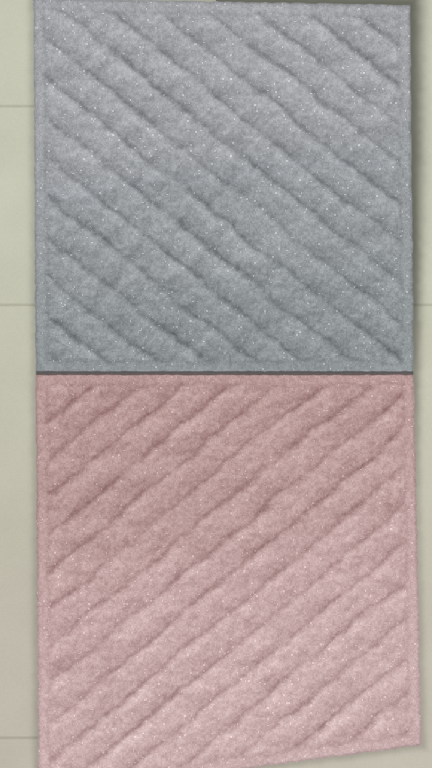
This texture is drawn by a Shadertoy shader. Its source:

```glsl
// Two rough stone slabs, grey above rose, lying on a pale tiled floor.
// Slanted grooves come from a repeated signed offset bent by value noise;
// slope-lit noise gives the stone relief, and hashed cells give grain and glints.

const float SEAM_Y = 0.914;    // height of the joint, in canvas widths
const float RIM_WIDTH = 0.027; // flat border around the grooved field

float hash21(vec2 p) {
    vec3 q = fract(vec3(p.xyx) * 0.1031);
    q += dot(q, q.yzx + 33.33);
    return fract((q.x + q.y) * q.z);
}

float valueNoise(vec2 p) {
    vec2 cell = floor(p), f = fract(p);
    f = f * f * (3.0 - 2.0 * f);
    float low = mix(hash21(cell), hash21(cell + vec2(1, 0)), f.x);
    float high = mix(hash21(cell + vec2(0, 1)), hash21(cell + vec2(1, 1)), f.x);
    return mix(low, high, f.y);
}

float fbm(vec2 p) {
    float sum = 0.0, weight = 0.5;
    for (int i = 0; i < 4; i++) {
        sum += weight * valueNoise(p);
        p = mat2(1.6, 1.2, -1.2, 1.6) * p + 7.3;
        weight *= 0.5;
    }
    return sum;
}

float bell(float x, float width) {
    return exp(-x * x / (width * width));
}

// Slope of the rough surface towards a light from above.
float relief(vec2 p, float scale) {
    vec2 toLight = vec2(-0.10, 0.25);
    return fbm(p * scale) - fbm(p * scale + toLight);
}

// Dark crease with a lit lip below it; offset is the line's height at x = 0.
float grooveTone(vec2 p, float slope, float offset, float spacing) {
    float bend = (fbm(p * 14.0) - 0.47) * 0.030 + (valueNoise(p * 60.0) - 0.5) * 0.007;
    float d = fract((p.y - slope * p.x - offset + bend) / spacing + 0.5) - 0.5;
    float depth = 0.45 + 0.8 * valueNoise(p * 13.0 + 4.0);
    return depth * (0.035 * bell(d + 0.24, 0.17) - 0.095 * bell(d, 0.085)
                    - 0.030 * bell(d - 0.14, 0.15));
}

// Fine grain plus sparse bright flecks.
float grain(vec2 p, float glintAmount) {
    float fine = hash21(floor(p * 290.0)) - 0.5;
    float soft = valueNoise(p * 150.0) - 0.5;
    float glint = smoothstep(0.975, 1.0, hash21(floor(p * 270.0) + 51.0));
    return 0.055 * fine + 0.06 * soft + glintAmount * glint;
}

// Horizontal tile joint.
float jointLine(float y, float height, float aa) {
    return 1.0 - smoothstep(0.001, 0.003 + aa, abs(y - height));
}

vec3 floorColor(vec2 p, float slabEdge, float aa) {
    vec3 color = mix(vec3(0.745, 0.725, 0.665), vec3(0.775, 0.780, 0.705),
                     smoothstep(0.2, 1.4, p.y));
    color += 0.035 * (fbm(p * 9.0) - 0.47) + 0.012 * (hash21(floor(p * 290.0)) - 0.5);
    float rightSide = step(0.5, p.x);
    color += 0.02 * rightSide;
    float joints = jointLine(p.y, 1.072, aa);
    joints += (1.0 - rightSide) * (jointLine(p.y, 1.532, aa) + jointLine(p.y, 0.070, aa));
    color -= 0.07 * joints;
    // The upper right edge casts the deepest shadow.
    float reach = mix(0.012, 0.030, rightSide * smoothstep(0.6, 1.7, p.y));
    float strength = mix(0.14, 0.48, rightSide * smoothstep(0.55, 1.25, p.y));
    return color * (1.0 - strength * bell(slabEdge, reach));
}

vec3 slabColor(vec2 p, float edge, float isGrey, float aa) {
    vec3 grey = mix(vec3(0.565, 0.585, 0.595), vec3(0.635, 0.640, 0.655),
                    smoothstep(1.0, 1.7, p.y + 0.12 * (0.5 - p.x)));
    vec3 rose = mix(vec3(0.785, 0.675, 0.675), vec3(0.715, 0.595, 0.585),
                    smoothstep(0.1, 0.85, p.y - 0.25 * (p.x - 0.5)));
    vec3 color = mix(rose, grey, isGrey);

    // Grooves stop at the flat rim, which has a worn inner crease.
    float seamGap = abs(p.y - SEAM_Y);
    float wobble = (valueNoise(p * 45.0) - 0.5) * 0.010;
    float inset = min(edge, seamGap) + wobble;
    float field = smoothstep(RIM_WIDTH - 0.006, RIM_WIDTH + 0.010, inset);
    float greyGroove = grooveTone(p, -0.80, 1.231, 0.0908);
    float roseGroove = grooveTone(p, 0.82, 0.538, 0.0873);
    float tone = field * mix(roseGroove, greyGroove, isGrey);
    tone += mix(0.25, 1.0, field) * (0.20 * relief(p, 22.0) + 0.13 * relief(p + 3.0, 55.0));
    tone -= 0.035 * bell(inset - RIM_WIDTH, 0.005);
    tone += 0.012 * (1.0 - field);
    tone += 0.05 * (fbm(p * 5.0) - 0.47);
    tone += grain(p, mix(0.10, 0.14, isGrey));
    color += tone * mix(vec3(0.95, 1.03, 1.02), vec3(1.0), isGrey);

    // Outer edge and the narrow joint between the slabs.
    color *= 1.0 - 0.13 * bell(edge, 0.005);
    float ragged = 0.0012 + 0.0022 * valueNoise(p * 80.0);
    float joint = 1.0 - smoothstep(ragged, ragged + 0.002 + aa, seamGap);
    return mix(color, vec3(0.29, 0.27, 0.27), 0.75 * joint);
}

void mainImage(out vec4 fragColor, in vec2 fragCoord) {
    vec2 p = fragCoord / iResolution.x;
    float aa = 1.0 / iResolution.x;
    float isGrey = smoothstep(-aa, aa, p.y - SEAM_Y);

    // Slightly skewed outline of the pair of slabs.
    float left = 0.088 - 0.006 * p.y;
    float right = 0.958 + (SEAM_Y - p.y) * mix(0.0208, 0.0104, isGrey);
    float bottom = 0.134 * (p.x - 0.58);
    float top = 1.783 - 0.0178 * p.x;
    float edge = min(min(p.x - left, right - p.x), min(p.y - bottom, top - p.y));
    edge += (valueNoise(p * 70.0) - 0.5) * 0.003;

    vec3 ground = floorColor(p, edge, aa);
    vec3 stone = slabColor(p, edge, isGrey, aa);
    fragColor = vec4(mix(ground, stone, smoothstep(-aa, aa, edge)), 1.0);
}
```
